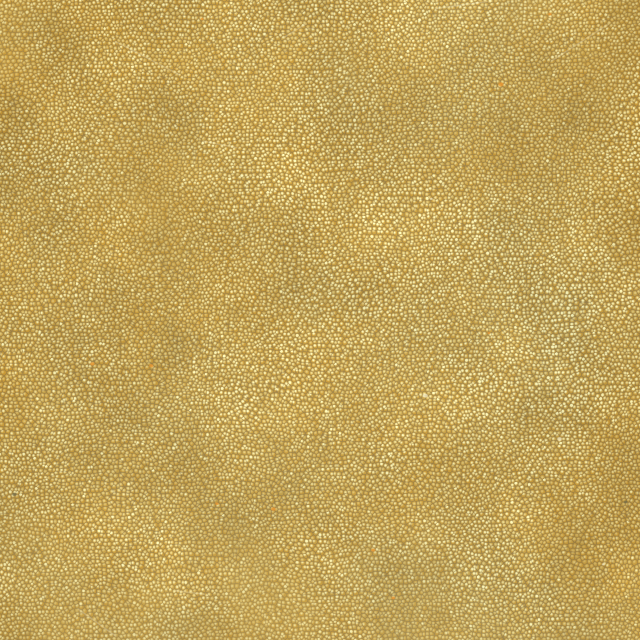
Give the GLSL for this texture, as a Shadertoy shader.

```glsl
// Golden pebbled leather: tiny shiny grains, worn cloudy patches, sparse flecks and scratches.

const float GRAINS = 150.0;        // pebbles across the canvas
const float ROW_HEIGHT = 0.88;     // staggered rows sit closer than columns
const float JITTER = 0.72;         // irregularity of the pebble layout
const float WARP = 0.007;          // bending of the pebble rows
const float FLECK_GRID = 11.0;
const float FLECK_CHANCE = 0.1;
const int SCRATCHES = 7;
const int AA = 2;                  // samples per pixel side

const vec3 GROOVE = vec3(0.605, 0.50, 0.28);
const vec3 BODY = vec3(0.765, 0.61, 0.26);
const vec3 SHINE = vec3(0.98, 0.95, 0.71);
const vec3 WORN = vec3(0.755, 0.64, 0.345);
const vec3 WARM_SHIFT = vec3(0.015, -0.022, -0.06);
const vec3 ORANGE = vec3(0.93, 0.60, 0.20);
const vec3 IVORY = vec3(0.96, 0.93, 0.78);
const vec3 SOOT = vec3(0.45, 0.42, 0.28);

float hash(vec2 p) {
    return fract(sin(dot(p, vec2(127.1, 311.7))) * 43758.5453);
}

vec2 hash2(vec2 p) {
    return vec2(hash(p), hash(p + 57.3));
}

float noise(vec2 p) {
    vec2 i = floor(p), f = fract(p);
    f = f * f * (3.0 - 2.0 * f);
    return mix(mix(hash(i), hash(i + vec2(1, 0)), f.x),
               mix(hash(i + vec2(0, 1)), hash(i + vec2(1, 1)), f.x), f.y);
}

// Layered noise, roughly 0 to 1 around 0.5
float clouds(vec2 p) {
    float sum = 0.0, weight = 0.5;
    for (int i = 0; i < 4; i++) {
        sum += weight * noise(p);
        p = mat2(1.6, 1.2, -1.2, 1.6) * p + 7.1;
        weight *= 0.6;
    }
    return sum / 1.088;
}

// Staggered cellular pebbles: x = gap to the neighbour, y = distance to the glint, z = pebble id
vec3 pebbles(vec2 p) {
    float nearest = 9.0, second = 9.0;
    vec2 toCentre = vec2(0), id = vec2(0);
    for (int y = -1; y <= 1; y++) {
        float row = floor(p.y / ROW_HEIGHT) + float(y);
        float shift = 0.5 * mod(row, 2.0);
        for (int x = -1; x <= 1; x++) {
            vec2 c = vec2(floor(p.x - shift) + float(x), row);
            vec2 centre = c + 0.5 + JITTER * (hash2(c) - 0.5) + vec2(shift, 0.0);
            vec2 d = centre * vec2(1.0, ROW_HEIGHT) - p;
            float dist = length(d);
            if (dist < nearest) {
                second = nearest;
                nearest = dist;
                toCentre = d;
                id = c;
            } else {
                second = min(second, dist);
            }
        }
    }
    return vec3(second - nearest, length(toCentre + vec2(-0.08, 0.1)), hash(id + 19.7));
}

vec3 leather(vec2 uv, float gloss) {
    vec2 bend = vec2(noise(uv * 14.0), noise(uv * 14.0 + 40.0)) - 0.5;
    vec3 grain = pebbles((uv + WARP * bend) * GRAINS);
    vec3 body = BODY + WARM_SHIFT * (fract(grain.z * 7.3) - 0.5);
    vec3 col = mix(GROOVE, body, smoothstep(0.0, 0.34, grain.x));
    float glint = 1.0 - smoothstep(0.0, 0.53, grain.y);
    float strength = mix(0.4, 1.0, grain.z) + 0.6 * smoothstep(0.95, 1.0, grain.z);
    return mix(col, SHINE, min(glint * strength * gloss, 1.0));
}

// Small rounded specks scattered on a coarse grid
vec3 addFlecks(vec3 col, vec2 uv, float pixel) {
    vec2 p = uv * FLECK_GRID, cell = floor(p);
    if (hash(cell + 3.3) > FLECK_CHANCE) return col;
    vec2 d = (p - cell - 0.2 - 0.6 * hash2(cell + 8.1)) / FLECK_GRID;
    float radius = mix(0.002, 0.004, hash(cell + 5.9));
    float mask = 1.0 - smoothstep(radius - pixel, radius + pixel, length(d * vec2(1.0, 1.3)));
    float kind = hash(cell + 12.4);
    vec3 fleck = kind < 0.45 ? ORANGE : (kind < 0.85 ? IVORY : SOOT);
    return mix(col, fleck, 0.75 * mask);
}

// Faint pale diagonal scratches
float scratches(vec2 uv, float pixel) {
    float mask = 0.0;
    for (int i = 0; i < SCRATCHES; i++) {
        vec2 seed = vec2(float(i), 4.7);
        float angle = mix(-0.75, 0.65, hash(seed + 2.0));
        vec2 axis = vec2(cos(angle), sin(angle)), d = uv - hash2(seed);
        float halfLength = mix(0.02, 0.06, hash(seed + 9.0));
        float along = clamp(dot(d, axis), -halfLength, halfLength);
        mask = max(mask, 1.0 - smoothstep(0.0, 0.0008 + pixel, length(d - along * axis)));
    }
    return mask;
}

void mainImage(out vec4 fragColor, in vec2 fragCoord) {
    float pixel = 1.0 / iResolution.y;
    vec2 uv = fragCoord * pixel;

    // Broad wear: gloss, flattened grain and warm tint drift over the hide
    float gloss = mix(0.45, 1.65, clouds(uv * 8.0 + 2.0));
    float worn = 0.35 * smoothstep(0.45, 0.8, clouds(uv * 3.0 + 21.0));
    float side = smoothstep(0.25, 0.55, abs(uv.x - 0.5));
    float warmth = 1.4 * (clouds(uv * 4.5 + 50.0) - 0.5) + 0.5 * side - 0.1;

    vec3 col = vec3(0);
    for (int y = 0; y < AA; y++)
    for (int x = 0; x < AA; x++) {
        vec2 offset = (vec2(x, y) + 0.5) / float(AA) - 0.5;
        col += leather(uv + offset * pixel, gloss);
    }
    col /= float(AA * AA);

    col = mix(col, WORN, worn) + WARM_SHIFT * warmth;
    col *= 1.01 + 0.18 * (clouds(uv * 11.0 + 80.0) - 0.5) - 0.03 * side;
    col = mix(col, IVORY, 0.3 * scratches(uv, pixel));
    col = addFlecks(col, uv, pixel);
    fragColor = vec4(clamp(col, 0.0, 1.0), 1.0);
}
```
